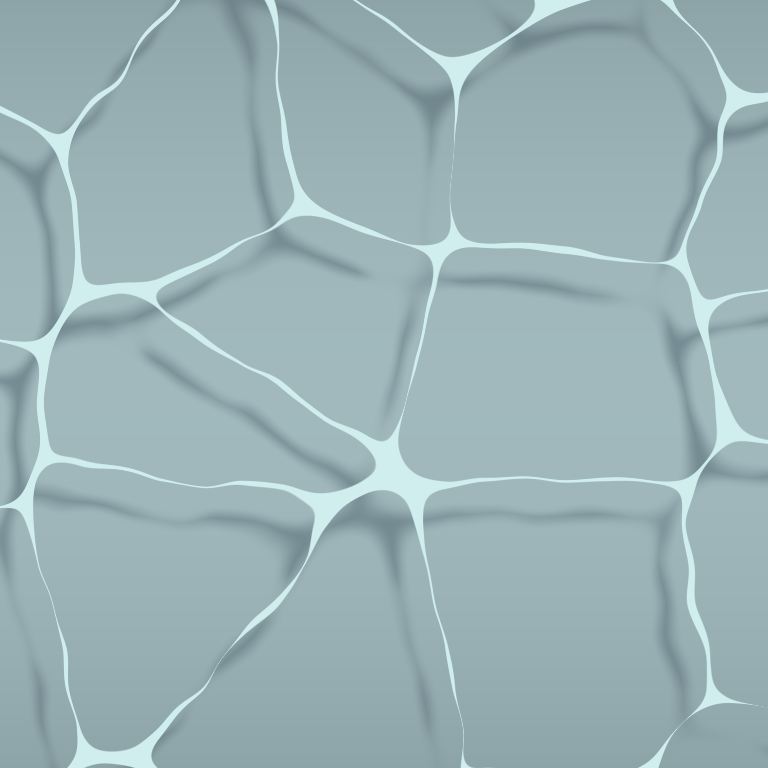
Give the GLSL for this texture, as a three.js fragment shader.

```glsl
varying vec2 vUv;

vec2 hash22(vec2 p) {
  vec3 q = fract(p.xyx * vec3(0.1031, 0.1030, 0.0973));
  q += dot(q, q.yzx + 33.33);
  return fract((q.xx + q.yz) * q.zy);
}

// Smooth two-channel value noise in 0..1
vec2 noise2(vec2 p) {
  vec2 cell = floor(p);
  vec2 f = fract(p);
  f = f * f * (3.0 - 2.0 * f);
  vec2 low = mix(hash22(cell), hash22(cell + vec2(1.0, 0.0)), f.x);
  vec2 high = mix(hash22(cell + vec2(0.0, 1.0)), hash22(cell + 1.0), f.x);
  return mix(low, high, f.y);
}

vec2 seedPoint(vec2 cell) {
  return cell + 0.5 + 0.94 * (hash22(cell + 17.0) - 0.5);
}

// Distance to the cell borders, blended so that junctions swell
float borderDistance(vec2 uv) {
  const float scale = 3.2;
  const float blend = 0.012;
  vec2 p = uv * scale;
  vec2 home = floor(p);
  vec2 nearestCell = home;
  vec2 nearest = vec2(0.0);
  float best = 100.0;
  for (int y = -1; y <= 1; y++) {
    for (int x = -1; x <= 1; x++) {
      vec2 cell = home + vec2(float(x), float(y));
      vec2 toSeed = seedPoint(cell) - p;
      float d = dot(toSeed, toSeed);
      if (d < best) {
        best = d;
        nearest = toSeed;
        nearestCell = cell;
      }
    }
  }

  float sum = 1e-9;
  for (int y = -2; y <= 2; y++) {
    for (int x = -2; x <= 2; x++) {
      if (x == 0 && y == 0) continue;
      vec2 toSeed = seedPoint(nearestCell + vec2(float(x), float(y))) - p;
      float d = dot(0.5 * (nearest + toSeed), normalize(toSeed - nearest));
      sum += exp(-d / (scale * blend));
    }
  }
  return -blend * log(sum);
}

// x: distance to the wavering vein centre, y: local half width
vec2 vein(vec2 uv) {
  vec2 bend = 0.045 * (noise2(uv * 5.0 + 3.0) - 0.5);
  vec2 ripple = 0.012 * (noise2(uv * 19.0 + 40.0) - 0.5);
  float halfWidth = mix(-0.0008, 0.0058, noise2(uv * 15.0 + 80.0).x);
  return vec2(borderDistance(uv + bend + ripple), halfWidth);
}

void main() {
  // Base: lighter band across the middle
  float glow = 4.0 * vUv.y * (1.0 - vUv.y);
  vec3 color = mix(vec3(0.55, 0.64, 0.655), vec3(0.63, 0.725, 0.74), glow);

  // Soft shadow, falling down and to the left
  vec2 shadowVein = vein(vUv + vec2(0.033, 0.046));
  float shadow = 1.0 - smoothstep(-0.010, 0.014, shadowVein.x - shadowVein.y);
  shadow *= smoothstep(-0.001, 0.003, shadowVein.y);
  color = mix(color, vec3(0.36, 0.44, 0.48), 0.62 * shadow);

  // Crisp pale veins
  vec2 paleVein = vein(vUv);
  float cover = 1.0 - smoothstep(-0.0009, 0.0009, paleVein.x - paleVein.y);
  color = mix(color, vec3(0.82, 0.935, 0.935), cover);

  gl_FragColor = vec4(color, 1.0);
}
```
